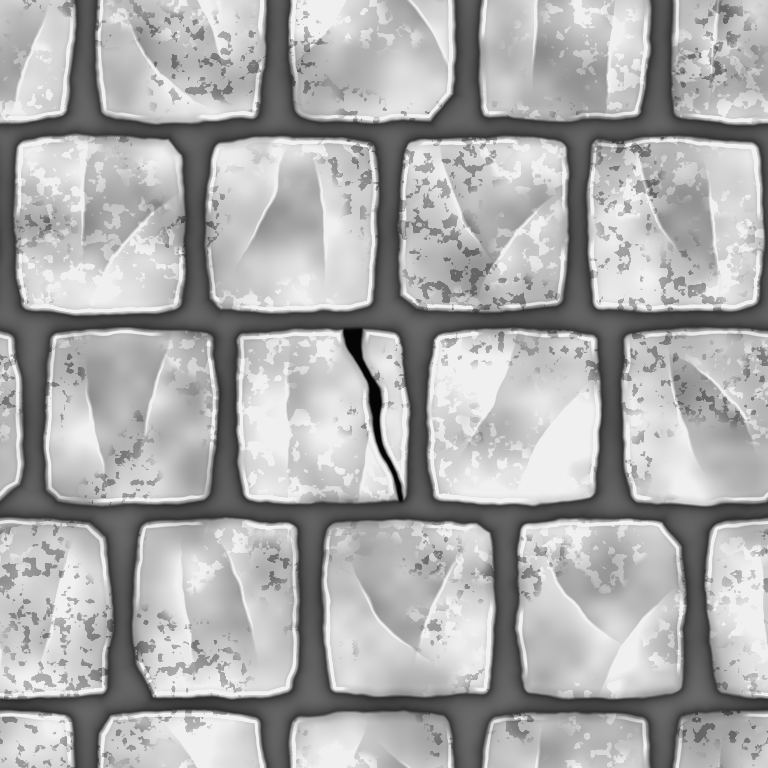
This texture is drawn by a WebGL 1 fragment shader. Its source:

```glsl
precision highp float;
// Worn, chipped grey stone blocks in four staggered rows of four, with dark joints and one cracked block.
uniform vec2 u_resolution;

vec2 hash2(vec2 p) {
  return fract(sin(vec2(dot(p, vec2(127.1, 311.7)), dot(p, vec2(269.5, 183.3)))) * 43758.5);
}

// Value noise on an n by n lattice that wraps over the canvas
float noise(vec2 uv, float n) {
  vec2 p = uv * n, i = floor(p), f = fract(p);
  f = f * f * (3.0 - 2.0 * f);
  float a = hash2(mod(i, n)).x, b = hash2(mod(i + vec2(1.0, 0.0), n)).x;
  float c = hash2(mod(i + vec2(0.0, 1.0), n)).x, d = hash2(mod(i + 1.0, n)).x;
  return mix(mix(a, b, f.x), mix(c, d, f.x), f.y);
}

float fbm(vec2 uv, float n) {
  float sum = 0.0, amp = 0.57;
  for (int i = 0; i < 3; i++) {
    sum += amp * noise(uv, n);
    uv += 0.137;
    n *= 2.0;
    amp *= 0.5;
  }
  return sum;
}

float rowShift(float row) {
  return row < 0.5 ? 0.13 : row < 1.5 ? 0.68 : row < 2.5 ? 0.52 : 0.94;
}

// Signed distance to a bulging block with one cut corner
float block(vec2 q, vec2 id) {
  vec2 h = hash2(id + 2.3), g = hash2(id + 7.9);
  q.x += 0.08 * (g.x - 0.5) * q.y;
  vec2 e = abs(q) + 0.16 * q.yx * q.yx - vec2(0.435 + 0.027 * h.x, 0.456 + 0.014 * h.y) + 0.035;
  float d = length(max(e, 0.0)) + min(max(e.x, e.y), 0.0) - 0.035;
  vec2 corner = vec2(g.x < 0.5 ? -1.0 : 1.0, g.y < 0.5 ? -1.0 : 1.0);
  return max(d, dot(q * corner, normalize(vec2(0.5 + h.y, 0.5 + g.x))) - mix(0.49, 0.6, sqrt(h.x)));
}

void main() {
  vec2 uv = gl_FragCoord.xy / u_resolution;
  vec2 p = uv * 4.0;
  p += 0.035 * (vec2(fbm(uv, 28.0), fbm(uv + 0.37, 28.0)) - 0.5);

  // Nearest block, and the shade that all nearby blocks cast on the joint
  float dist = 9.0, shade = 0.0;
  vec2 q = vec2(0.0), id = vec2(0.0);
  for (int j = -1; j <= 1; j++) {
    float row = floor(p.y - 0.33) + float(j);
    float shift = rowShift(mod(row, 4.0));
    for (int i = -1; i <= 1; i++) {
      float col = floor(p.x - shift + 0.5) + float(i);
      vec2 local = p - vec2(col + shift, row + 0.83);
      vec2 cell = mod(vec2(col, row), 4.0);
      float d = block(local, cell);
      shade += exp(-30.0 * max(d, 0.0));
      if (d < dist) {
        dist = d;
        q = local;
        id = cell;
      }
    }
  }

  // Black split through a single block
  float split = 0.0;
  if (distance(id, vec2(1.0)) < 0.1) {
    float width = 0.014 + 0.02 * noise(uv, 44.0) * smoothstep(-0.4, 0.1, q.y) + 0.03 * smoothstep(0.3, 0.46, q.y);
    float gap = width - abs(q.x - 0.28 + 0.26 * q.y - 0.02 * sin(q.y * 13.0));
    split = smoothstep(-0.006, 0.008, gap) * (1.0 - smoothstep(-0.01, 0.02, dist));
    dist = max(dist, gap);
  }

  // Cloudy face, paler toward the bottom
  float tone = 0.79 + 0.55 * (fbm(uv + 0.11, 11.0) - 0.5) - 0.07 * q.y;

  // Curved facets: a pale slope on one side, a hollow on the other, a bright ridge
  for (int k = 0; k < 2; k++) {
    vec2 h = hash2(id + 3.7 + 11.0 * float(k));
    float side = float(k) * 2.0 - 1.0, angle = 1.5 * (h.x - 0.5);
    vec2 dir = vec2(cos(angle), sin(angle));
    float along = dot(q, vec2(-dir.y, dir.x)) + 0.3 * (h.y - 0.5);
    float c = side * dot(q, dir) - 0.08 - 0.2 * h.y + 1.2 * (h.x - 0.4) * along * along;
    float reach = 1.0 - smoothstep(0.12, 0.4, abs(along));
    float front = smoothstep(-0.006, 0.006, c);
    tone += reach * mix(-0.1 * exp(6.0 * min(c, 0.0)), 0.13 * exp(-8.0 * max(c, 0.0)), front);
    float ridge = 1.0 - smoothstep(0.003, 0.013, abs(c));
    tone += 0.2 * ridge * (1.0 - smoothstep(0.1, 0.27, abs(along)));
  }

  // Patches of dark pits and white flecks
  float pits = smoothstep(0.57, 0.65, fbm(uv + 0.21, 110.0)) * smoothstep(0.47, 0.62, fbm(uv + 0.63, 9.0));
  float flecks = smoothstep(0.54, 0.62, fbm(uv + 0.47, 90.0)) * smoothstep(0.47, 0.6, fbm(uv + 0.82, 10.0));
  tone += 0.13 * flecks - 0.26 * pits;
  tone = clamp(tone, 0.4, 0.94);

  // Grey worn border with a broken bright rim, strongest on the upright sides
  tone -= 0.13 * smoothstep(-0.06, 0.0, dist);
  float rim = 1.0 - smoothstep(0.004, 0.013, abs(dist + 0.024));
  float upright = smoothstep(-0.1, 0.1, abs(q.x) - abs(q.y));
  tone += 0.27 * rim * smoothstep(0.35, 0.6, noise(uv + 0.3, 17.0) + 0.15 * upright);
  tone = min(tone, 0.95);

  // Joint, darkest against the blocks
  float joint = 0.43 - 0.25 * min(shade, 1.0) + 0.06 * (fbm(uv + 0.7, 14.0) - 0.5);
  joint = mix(joint, 0.02, split);

  float grey = mix(tone, joint, smoothstep(-0.012, 0.008, dist));
  gl_FragColor = vec4(vec3(grey), 1.0);
}
```
